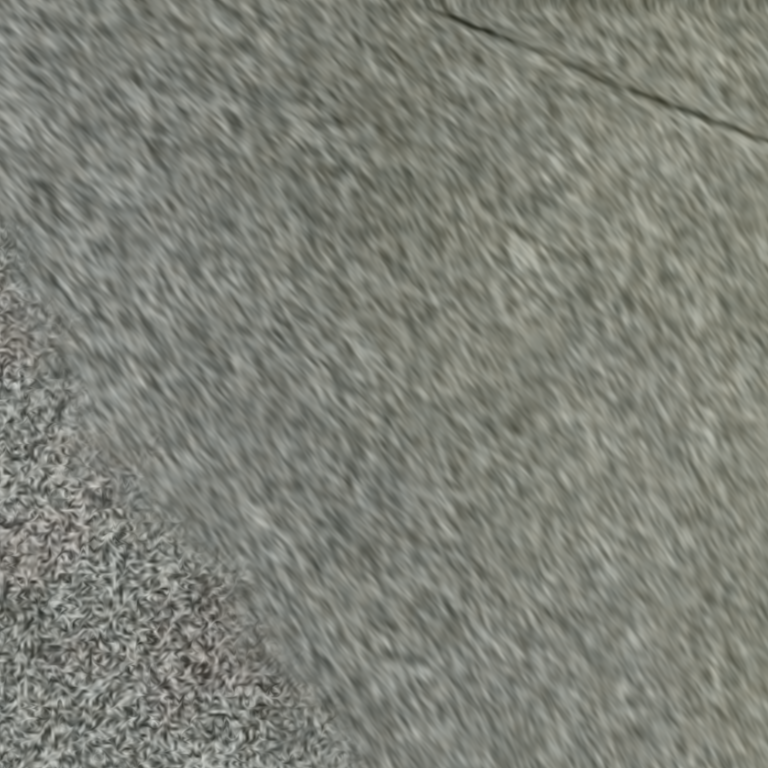
This texture is drawn by a Shadertoy shader. Its source:

```glsl
// Grey-green combed fibre surface with a crinkled grainy corner and a thin crack.

float hash(vec2 p) {
    vec3 q = fract(vec3(p.xyx) * 0.1031);
    q += dot(q, q.yzx + 33.33);
    return fract((q.x + q.y) * q.z);
}

float noise(vec2 p) {
    vec2 i = floor(p), f = fract(p);
    f = f * f * (3.0 - 2.0 * f);
    return mix(mix(hash(i), hash(i + vec2(1, 0)), f.x),
               mix(hash(i + vec2(0, 1)), hash(i + vec2(1, 1)), f.x), f.y);
}

// Layered noise centred on zero
float mottle(vec2 p) {
    float sum = 0.0, amp = 0.5;
    for (int i = 0; i < 4; i++) {
        sum += amp * (noise(p) - 0.5);
        p = p * 2.03 + 17.3;
        amp *= 0.55;
    }
    return sum;
}

// Soft round patch
float patchAt(vec2 p, vec2 centre, float radius) {
    vec2 d = (p - centre) / radius;
    return exp(-dot(d, d));
}

// Noise smeared along a direction, which leaves soft-ended strands
float strands(vec2 p, float angle, float freq, float len) {
    vec2 dir = vec2(cos(angle), sin(angle));
    float sum = 0.0, total = 0.0;
    for (int i = -8; i <= 8; i++) {
        float t = float(i) / 9.0;
        float w = 0.5 + 0.5 * cos(3.14159 * t);
        sum += w * (noise((p + dir * t * len * 0.5) * freq + 40.0) - 0.5);
        total += w;
    }
    return sum / total;
}

void mainImage(out vec4 fragColor, in vec2 fragCoord) {
    vec2 p = fragCoord / iResolution.xy;

    // Regions: grainy lower-left corner, bristled top edge, crack
    float edge = 0.68 - 1.5 * p.x - p.y + 0.3 * mottle(p * 9.0);
    float grainy = smoothstep(-0.06, 0.14, edge);
    float rim = smoothstep(0.980, 0.996, p.y + 0.012 * mottle(p * 20.0))
              * smoothstep(0.48, 0.62, p.x);
    float crackDist = p.y - 0.987 + 0.386 * (p.x - 0.56) + 0.014 * mottle(p * 14.0);
    float crackSpan = smoothstep(0.53, 0.60, p.x);

    // Combed strands lean down to the right and steepen across the surface
    float lean = -0.80 - 0.15 * (p.x + 1.0 - p.y) + 0.4 * mottle(p * 7.0);
    lean = mix(lean, -0.45, 0.7 * crackSpan * exp(-pow(crackDist / 0.025, 2.0)));
    lean = mix(lean, -1.4, rim);
    float combed = 0.40 * strands(p, lean, 175.0, 0.036)
                 + 0.16 * strands(p + 3.1, lean + 0.06, 290.0, 0.026);
    combed *= 0.85 + 0.5 * noise(p * 24.0) - 0.15 * p.x;

    // Crinkled grain turns in every direction
    float turn = 5.0 * noise(p * 70.0) + 2.0 * noise(p * 9.0);
    float crinkled = 0.66 * strands(p + 1.7, turn, 225.0, 0.0125);

    // Broad light and dark patches
    float value = 0.494 + mix(combed, crinkled, grainy);
    value += 0.055 * mottle(p * 5.0 + 4.0) + 0.05 * mottle(p * 24.0);
    value -= 0.035 * patchAt(p, vec2(0.44, 0.80), 0.17);
    value -= 0.05 * grainy * patchAt(p, vec2(0.30, 0.16), 0.10);
    value += 0.022 * smoothstep(0.5, 0.9, p.x);

    // Faint crease running down from the crack
    float crease = p.x - 0.62 - 0.45 * (p.y - 0.33) + 0.03 * mottle(p * 8.0);
    value -= 0.022 * exp(-pow(crease / 0.011, 2.0)) * smoothstep(0.28, 0.36, p.y)
           * smoothstep(0.88, 0.82, p.y);

    // Crack of varying depth with a pale lip below it
    float depth = 0.06 + 0.18 * noise(vec2(p.x * 16.0, 2.0));
    value -= crackSpan * depth * exp(-pow(crackDist / 0.0048, 2.0));
    value += crackSpan * 0.05 * exp(-pow((crackDist + 0.012) / 0.006, 2.0));
    value -= 0.05 * rim;

    // Olive on the right, cooler on the left, rosy flecks in the grain
    float warmth = smoothstep(0.2, 1.1, p.x * 0.8 + p.y * 0.3 + 0.4 * mottle(p * 6.0 + 8.0));
    vec3 tint = mix(vec3(-0.006, 0.005, -0.018), vec3(0.000, 0.006, -0.048), warmth);
    float rosy = grainy * smoothstep(-0.05, 0.25, mottle(p * 7.0 + 21.0));
    tint += rosy * vec3(0.016, -0.004, -0.002);
    tint += vec3(0.02, 0.0, -0.02) * mottle(p * 40.0 + 9.0);

    fragColor = vec4(clamp(value + tint, 0.0, 1.0), 1.0);
}
```
